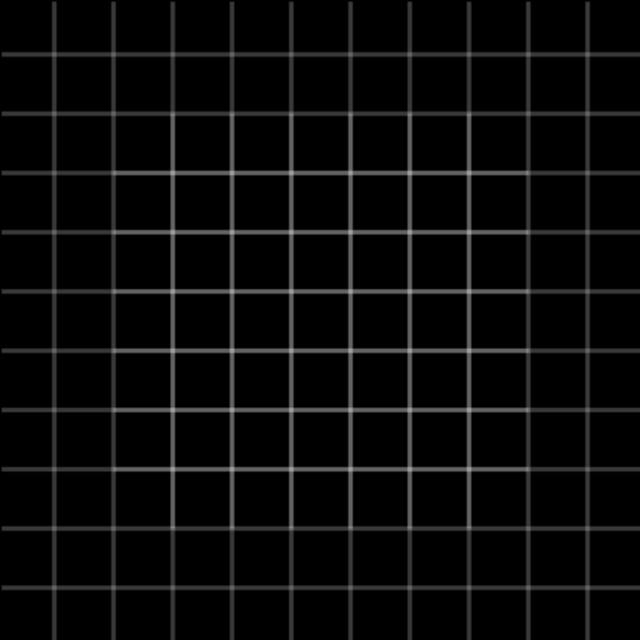
Write a WebGL 1 fragment shader that draws this pattern.

```glsl
precision highp float;

uniform vec2 u_resolution;

#define CELL 0.09259         // spacing of the lines
#define FIRST_LINE vec2(0.0848, 0.0851) // from the top left corner
#define HALF_WIDTH 0.0035
#define SOFTNESS 0.0021      // half of the blurred edge
#define OUTER_GREY 0.222
#define INNER_GREY 0.388
#define INNER_FIRST 1.0      // grid lines that bound the brighter block
#define INNER_LAST 8.0
#define MARGIN 0.0026        // gap before lines at the top and left

// 1 between two bounds, with blurred ends
vec2 insideRange(vec2 p, float low, float high, float blur) {
  return smoothstep(low - blur, low + blur, p)
       * (1.0 - smoothstep(high - blur, high + blur, p));
}

void main() {
  vec2 uv = gl_FragCoord.xy / u_resolution;
  uv.y = 1.0 - uv.y;
  float pixel = 1.0 / min(u_resolution.x, u_resolution.y);
  float blur = max(SOFTNESS, 0.75 * pixel);

  // distance to the nearest vertical (x) and horizontal (y) line
  vec2 grid = (uv - FIRST_LINE) / CELL;
  vec2 index = floor(grid + 0.5);
  vec2 dist = abs(grid - index) * CELL;
  vec2 line = 1.0 - smoothstep(HALF_WIDTH - blur, HALF_WIDTH + blur, dist);

  // lines strictly inside the block brighten along its full span
  vec2 innerLine = step(INNER_FIRST + 0.5, index) * step(index, vec2(INNER_LAST - 0.5));
  vec2 innerSpan = insideRange(grid, INNER_FIRST, INNER_LAST, blur / CELL);
  vec2 grey = mix(vec2(OUTER_GREY), vec2(INNER_GREY), innerLine * innerSpan.yx);

  // lines fade in at their top or left end
  vec2 lineStart = smoothstep(MARGIN - blur, MARGIN + blur, uv.yx);
  vec2 light = line * grey * lineStart;

  // translucent white strokes add up where they cross
  float value = 1.0 - (1.0 - light.x) * (1.0 - light.y);
  gl_FragColor = vec4(vec3(value), 1.0);
}
```
